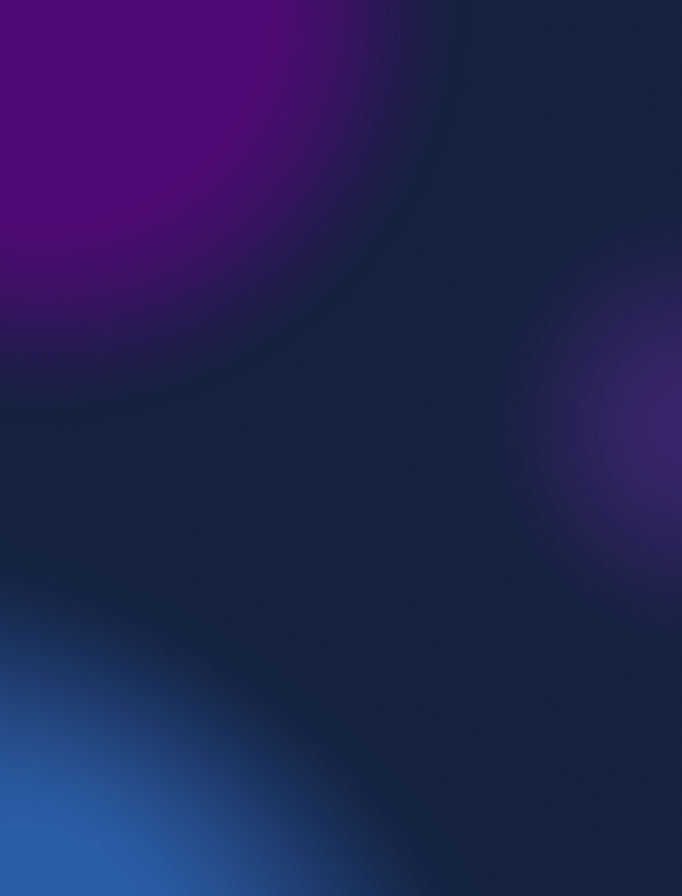
Reproduce this background procedurally as a WebGL 2 fragment shader.

```glsl
#version 300 es
precision highp float;
// Three soft glows over a deep navy ground: purple at the top left,
// blue at the bottom left and violet on the right edge. Each glow is
// a tilted elliptical distance passed through a smooth falloff.

#define NAVY vec3(0.079, 0.130, 0.251)
#define PURPLE vec3(0.310, 0.040, 0.460)
#define BLUE vec3(0.170, 0.365, 0.655)
#define VIOLET vec3(0.228, 0.143, 0.415)
#define PURPLE_RADII vec2(0.465, 0.460)
#define BLUE_RADII vec2(0.560, 0.332)
#define VIOLET_RADII vec2(0.245, 0.270)
#define BLUE_TILT -0.524
#define GRAIN 0.004

uniform vec2 u_resolution;
out vec4 fragColor;

// Distance from the centre of a tilted ellipse, 1.0 on its rim
float ellipseDistance(vec2 offset, vec2 radii, float tilt) {
  float c = cos(tilt), s = sin(tilt);
  vec2 local = vec2(c * offset.x + s * offset.y, c * offset.y - s * offset.x);
  return length(local / radii);
}

// Full strength inside the core, fading to nothing at the rim
float glow(float dist, float core, float rim) {
  return 1.0 - smoothstep(core, rim, dist);
}

float hash(vec2 p) {
  return fract(sin(dot(p, vec2(12.99, 78.23))) * 43758.5);
}

void main() {
  // Height units, with the right edge at x = aspect
  vec2 p = gl_FragCoord.xy / u_resolution.y;
  float aspect = u_resolution.x / u_resolution.y;

  float purple = ellipseDistance(p - vec2(0.047, 1.0), PURPLE_RADII, 0.0);
  float blue = ellipseDistance(p - vec2(0.065, 0.01), BLUE_RADII, BLUE_TILT);
  float violet = ellipseDistance(p - vec2(aspect + 0.005, 0.525), VIOLET_RADII, 0.0);

  // Layer the glows over the ground
  vec3 color = NAVY;
  color = mix(color, PURPLE, glow(purple, 0.5, 1.05));
  color = mix(color, BLUE, glow(blue, 0.1, 1.05));
  color = mix(color, VIOLET, glow(violet, 0.0, 1.05));

  // Slight dither against banding
  color += GRAIN * (hash(gl_FragCoord.xy) - 0.5);
  fragColor = vec4(color, 1.0);
}
```
